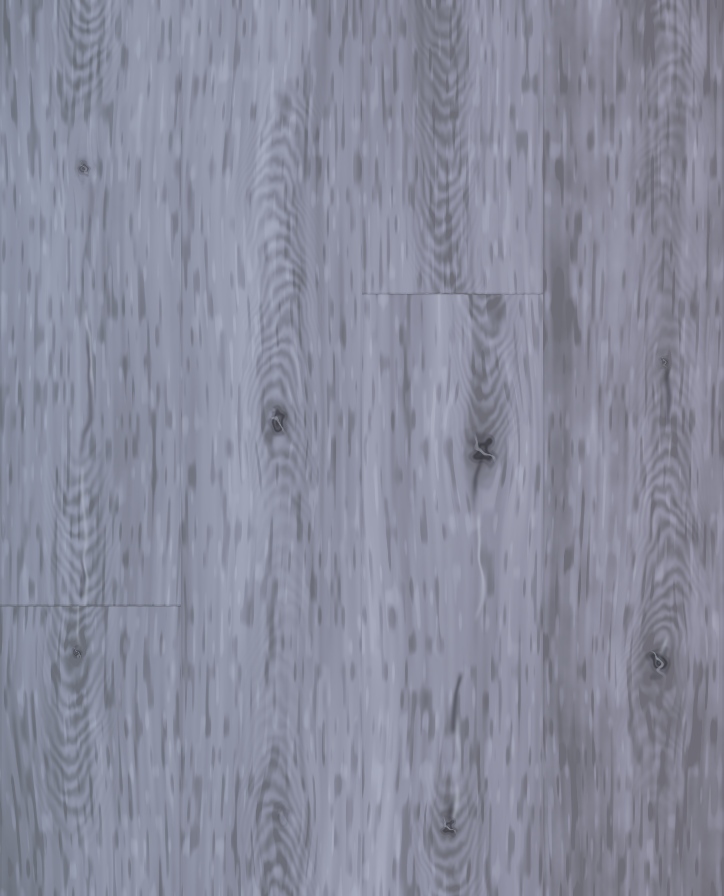
Write a WebGL 2 fragment shader that draws this texture.

```glsl
#version 300 es
precision highp float;
uniform vec2 u_resolution;
out vec4 fragColor;

// Layout: canvas is ASPECT wide and 1 high; vec4 values hold one entry per plank
const float ASPECT = 0.8086;
const float PLANKS = 4.0;
const vec4 JOINT_Y = vec4(0.324, -1.0, 0.672, -1.0);
const vec4 UPPER_TONE = vec4(0.62, 0.64, 0.60, 0.47);
const vec4 LOWER_TONE = vec4(0.58, 0.62, 0.70, 0.47);
const vec4 UPPER_SHIFT = vec4(0.0, 0.0, -0.045, 0.0);
const vec4 BLOTCH = vec4(0.12, 0.06, 0.08, 0.42);
const vec4 CRACK = vec4(0.65, 0.0, 0.85, 0.8);
const float SEAM_WIDTH = 0.0009;

// Two knots on each plank: position, radius, depth
const vec4 KNOT_X[2] = vec4[2](vec4(0.094, 0.310, 0.539, 0.736), vec4(0.086, 0.316, 0.501, 0.742));
const vec4 KNOT_Y[2] = vec4[2](vec4(0.812, 0.529, 0.499, 0.260), vec4(0.271, 0.088, 0.078, 0.596));
const vec4 KNOT_R[2] = vec4[2](vec4(0.007, 0.012, 0.015, 0.014), vec4(0.006, 0.012, 0.009, 0.006));
const vec4 KNOT_DEPTH[2] = vec4[2](vec4(0.6, 0.85, 0.9, 0.9), vec4(0.65, 0.22, 0.8, 0.5));

const vec3 BARK = vec3(0.23, 0.23, 0.26);
const vec3 DARK = vec3(0.42, 0.43, 0.47);
const vec3 MID = vec3(0.55, 0.56, 0.635);
const vec3 LIGHT = vec3(0.65, 0.67, 0.74);
const vec3 LIME = vec3(0.73, 0.76, 0.81);

float hash(vec2 cell) {
  uvec2 q = uvec2(ivec2(cell)) * uvec2(1597334673u, 3812015801u);
  uint n = (q.x ^ q.y) * 1597334673u;
  n = (n ^ (n >> 15)) * 2246822519u;
  return float((n ^ (n >> 13)) >> 8) / 16777216.0;
}

float noise(vec2 p) {
  vec2 i = floor(p), f = fract(p);
  f = f * f * (3.0 - 2.0 * f);
  return mix(mix(hash(i), hash(i + vec2(1, 0)), f.x),
             mix(hash(i + vec2(0, 1)), hash(i + vec2(1, 1)), f.x), f.y);
}

float fbm(vec2 p) {
  float sum = 0.0, amp = 0.53;
  for (int i = 0; i < 4; i++) {
    sum += amp * noise(p);
    p = p * 2.1 + 17.0;
    amp *= 0.5;
  }
  return sum;
}

void main() {
  vec2 p = gl_FragCoord.xy / u_resolution * vec2(ASPECT, 1.0);
  float px = 1.0 / u_resolution.y;
  float plankWidth = ASPECT / PLANKS;
  int k = int(clamp(floor(p.x / plankWidth), 0.0, PLANKS - 1.0));
  float upper = smoothstep(-px, px, p.y - JOINT_Y[k]);
  float board = float(k) * 2.0 + step(0.5, upper);
  vec2 seed = vec2(board * 13.0, board * 29.0);

  // Heart line runs through both knots and wanders
  float along = clamp((p.y - KNOT_Y[1][k]) / (KNOT_Y[0][k] - KNOT_Y[1][k]), 0.0, 1.0);
  float wander = (noise(vec2(p.y * 9.0, board)) - 0.5) * 0.02 + (noise(vec2(p.y * 45.0, board + 40.0)) - 0.5) * 0.006;
  float heartX = mix(KNOT_X[1][k], KNOT_X[0][k], along) + wander + UPPER_SHIFT[k] * upper;

  // Knots bend the fibres and leave a dark core with a soft plume
  float fibreX = p.x + (noise(p * vec2(7.0, 4.0) + seed) - 0.5) * 0.022;
  float core = 0.0, plume = 0.0, split = 0.0;
  for (int j = 0; j < 2; j++) {
    vec2 d = (p - vec2(KNOT_X[j][k], KNOT_Y[j][k])) / KNOT_R[j][k];
    fibreX -= d.x * KNOT_R[j][k] * 0.7 * exp(-dot(d * d, vec2(0.16, 0.05)));
    float ragged = noise(d * 1.6 + seed) - 0.5;
    float q = length(d * vec2(1.0, 0.7)) + ragged * 0.6;
    float inside = 1.0 - smoothstep(0.45, 1.15, q);
    core += inside * KNOT_DEPTH[j][k] * (0.8 + 0.2 * cos(q * 14.0));
    plume += KNOT_DEPTH[j][k] * (exp(-dot(d * d, vec2(0.3, 0.04))) + 0.3 * cos(q * 5.0) * exp(-q * q * 0.25));
    split += KNOT_DEPTH[j][k] * inside * (1.0 - smoothstep(0.05, 0.2, abs(d.x + d.y * 0.6 + ragged)));
  }

  // Grain layers: broad streaks, fibres, dark pores and limed strokes
  vec2 g = vec2(fibreX, p.y);
  float tone = mix(LOWER_TONE[k], UPPER_TONE[k], upper);
  tone += (fbm(g * vec2(24.0, 1.8) + seed) - 0.5) * 0.65;
  tone += (noise(g * vec2(190.0, 6.0) + seed) - 0.5) * 0.28;
  tone += (noise(p * vec2(7.0, 4.0) + 31.0) - 0.5) * 0.28;
  tone += (fbm(p * vec2(32.0, 20.0) + seed) - 0.5) * BLOTCH[k];
  tone -= 0.36 * smoothstep(0.58, 0.92, noise(g * vec2(230.0, 32.0) + seed));
  tone += 0.24 * smoothstep(0.66, 0.95, noise(g * vec2(210.0, 36.0) + seed + 70.0));

  // Nested arches of grain along the heart
  float u = (p.x - heartX) / 0.026;
  float band = exp(-u * u) * smoothstep(0.25, 0.7, noise(vec2(p.y * 5.0, board + 9.0)));
  float facing = mod(board, 4.0) < 1.5 ? -1.0 : 1.0;
  float rings = p.y * 48.0 * facing + u * u * 1.7 + fbm(p * vec2(30.0, 14.0) + seed) * 2.5;
  tone -= band * (0.2 + 0.2 * cos(rings * 6.2832));
  tone -= plume * 0.28;

  // Broken crack between the knots, dark with a limed edge
  float reach = smoothstep(0.0, 0.04, along) * (1.0 - smoothstep(0.94, 1.0, along));
  float broken = smoothstep(0.42, 0.65, noise(vec2(p.y * 14.0, board + 21.0)));
  float gap = (p.x - heartX) / (0.0014 + 0.003 * noise(vec2(p.y * 30.0, board + 3.0)));
  float crack = CRACK[k] * reach * broken * exp(-gap * gap);
  float edge = gap - 1.3;
  float limed = CRACK[k] * reach * exp(-edge * edge * 2.0) * smoothstep(0.5, 0.75, noise(vec2(p.y * 22.0, board + 55.0)));

  // Faint long seams, clearer end joints, darker right side and corners
  float seam = abs(fract(p.x / plankWidth + 0.5) - 0.5) * plankWidth;
  tone -= 0.12 * (1.0 - smoothstep(SEAM_WIDTH, SEAM_WIDTH + 2.0 * px, seam));
  tone -= 0.25 * (1.0 - smoothstep(SEAM_WIDTH, SEAM_WIDTH + px, abs(p.y - JOINT_Y[k])));
  vec2 c = p / vec2(ASPECT, 1.0) - vec2(0.45, 0.5);
  tone -= dot(c * c, vec2(0.5, 0.3));

  // Colour ramp, cooler on the left
  vec3 color = mix(DARK, MID, clamp(tone * 2.0, 0.0, 1.0));
  color = mix(color, LIGHT, clamp(tone * 2.0 - 1.0, 0.0, 1.0));
  color += vec3(0.022, -0.004, -0.008) * c.x;
  color = mix(color, BARK, clamp(core + crack * 0.65, 0.0, 0.95));
  color = mix(color, LIME, clamp(limed * 0.6 + split * 0.5, 0.0, 0.8));
  fragColor = vec4(color, 1.0);
}
```
